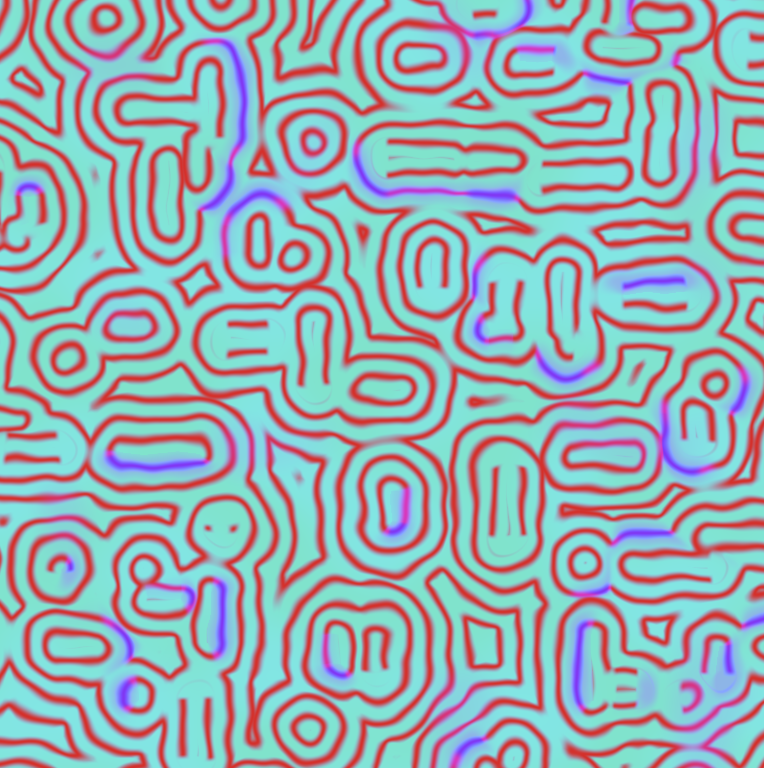
Give the GLSL for this pattern, as a WebGL 1 fragment shader.

```glsl
precision highp float;
// Maze of red contour lines on aqua, as in a reaction-diffusion labyrinth.
// Scattered upright or level capsules are merged into one distance field, which
// is cut into even rings; some cores are left open, some arcs glow violet.

uniform vec2 u_resolution;

const float CELLS = 8.4;         // seed cells per canvas height
const float EMPTY_SHARE = 0.2;   // cells without a seed
const float PERIOD = 0.0262;     // distance between lines
const float MAX_HALF = 0.05;     // longest capsule half length
const float BLEND = 0.003;       // rounding where fronts meet
const float WOBBLE = 0.0065;     // irregularity of the lines
const float JITTER = 0.82;
const float LINE_EDGE = 0.37;    // faded half width of a line, in periods
const float RIDGE_WIDTH = 0.62;  // line width where two fronts meet
const float OPEN_SHARE = 0.45;
const float GLOW_SHARE = 0.42;

const vec3 AQUA = vec3(0.51, 0.90, 0.89);
const vec3 SEA_GREEN = vec3(0.50, 0.89, 0.80);
const vec3 PERIWINKLE = vec3(0.57, 0.65, 0.92);
const vec3 RED = vec3(0.83, 0.19, 0.17);
const vec3 MAGENTA = vec3(0.84, 0.22, 0.74);
const vec3 VIOLET = vec3(0.50, 0.22, 0.95);
const vec3 FRINGE = vec3(-0.03, 0.05, 0.14); // mauve cast of the line edges

vec2 hash2(vec2 p) {
  vec3 q = fract(p.xyx * vec3(0.1031, 0.1030, 0.0973));
  q += dot(q, q.yzx + 33.33);
  return fract((q.xx + q.yz) * q.zy);
}

float gradientDot(vec2 corner, vec2 offset) {
  float angle = 6.2832 * hash2(corner + 71.0).x;
  return dot(vec2(cos(angle), sin(angle)), offset);
}

float gradientNoise(vec2 p) {
  vec2 i = floor(p), f = fract(p);
  vec2 u = f * f * f * (f * (f * 6.0 - 15.0) + 10.0);
  vec2 e = vec2(1.0, 0.0);
  return mix(mix(gradientDot(i, f), gradientDot(i + e, f - e), u.x),
             mix(gradientDot(i + e.yx, f - e.yx), gradientDot(i + 1.0, f - 1.0), u.x), u.y);
}

// Returns distance, opening of the core and glow for the seed of one cell.
vec3 capsuleSeed(vec2 p, vec2 cell) {
  vec2 place = hash2(cell);
  vec2 form = hash2(cell + 19.0);
  vec2 style = hash2(cell + 47.0);
  vec2 light = hash2(cell + 83.0);
  vec2 q = p - (cell + 0.5 + JITTER * (place - 0.5)) / CELLS;
  if (form.x > 0.5) q = q.yx;
  if (style.y > 0.5) q.x = -q.x;

  float halfLength = MAX_HALF * max(0.0, form.y * 1.3 - 0.3);
  vec2 away = vec2(q.x - clamp(q.x, -halfLength, halfLength), q.y);
  float reach = length(away);
  float swell = PERIOD * (0.08 + 0.12 * light.y);

  // Hooks are open at one end, paired bars at both.
  float along = style.x < OPEN_SHARE * 0.35 ? abs(q.x) : q.x;
  float open = step(style.x, OPEN_SHARE)
             * smoothstep(halfLength, halfLength + 0.3 * PERIOD, along)
             * (1.0 - smoothstep(0.75, 0.95, (reach - swell) / PERIOD));

  // The glow follows one side of the first or second ring.
  float angle = 6.2832 * light.y;
  float facing = dot(away / max(reach, 0.0001), vec2(cos(angle), sin(angle)));
  float ring = (light.x < GLOW_SHARE * 0.5 ? 0.5 : 1.5) * PERIOD + swell;
  float glow = step(light.x, GLOW_SHARE) * smoothstep(-0.1, 1.0, facing)
             * (1.0 - smoothstep(0.1, 0.9, abs(reach - ring) / PERIOD));
  float absent = step(place.x * 7.0 - floor(place.x * 7.0), EMPTY_SHARE);
  return vec3(reach - swell + absent, open, glow);
}

void main() {
  vec2 uv = gl_FragCoord.xy / u_resolution.y;
  vec2 p = uv + WOBBLE * vec2(gradientNoise(uv * 24.0), gradientNoise(uv * 24.0 + 40.0));

  // Smooth union of the seeds; their marks share the same weights.
  vec2 home = floor(p * CELLS);
  float total = 0.0, nearest = 9.0, second = 9.0;
  vec2 marks = vec2(0.0);
  for (int y = -2; y <= 2; y++) {
    for (int x = -2; x <= 2; x++) {
      vec3 seed = capsuleSeed(p, home + vec2(float(x), float(y)));
      float weight = exp(-seed.x / BLEND);
      total += weight;
      marks += weight * seed.yz;
      second = min(second, max(nearest, seed.x));
      nearest = min(nearest, seed.x);
    }
  }
  marks /= total;
  float field = -BLEND * log(total) + 0.35 * PERIOD * gradientNoise(uv * 13.0 + 9.0);

  // Soft contour lines, thinner along the ridges so they do not clot.
  float ridge = smoothstep(0.0, 0.5, (second - nearest) / PERIOD);
  float offset = abs(fract(field / PERIOD) - 0.5);
  float ink = 1.0 - smoothstep(0.0, LINE_EDGE * mix(RIDGE_WIDTH, 1.0, ridge), offset);
  ink *= 1.0 - marks.x;

  // Colours drift slowly, and turn violet where a seed glows.
  float drift = gradientNoise(uv * 7.0 + 5.0);
  float haze = smoothstep(0.2, 0.55, gradientNoise(uv * 6.0 + 23.0));
  float glow = clamp(marks.y + 0.35 * haze, 0.0, 1.0);
  vec3 ground = mix(AQUA, SEA_GREEN, smoothstep(-0.4, 0.4, drift));
  ground = mix(ground, PERIWINKLE, 0.75 * glow);
  vec3 line = mix(RED, MAGENTA, smoothstep(0.05, 0.55, glow));
  line = mix(line, VIOLET, smoothstep(0.65, 1.0, glow));
  vec3 color = mix(ground, line, ink) + FRINGE * 4.0 * ink * (1.0 - ink);
  gl_FragColor = vec4(color, 1.0);
}
```
